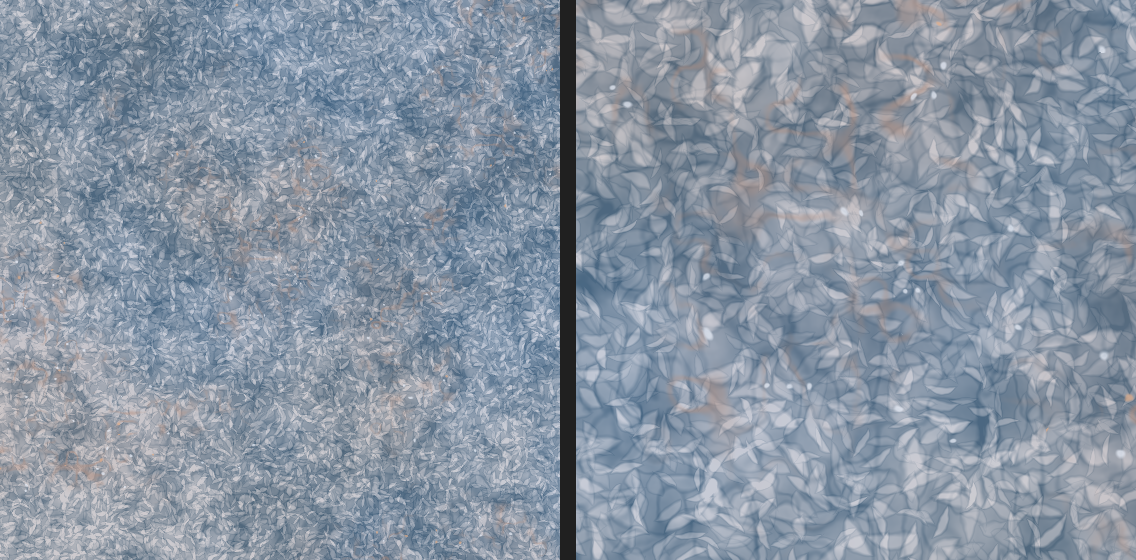
Left: the whole. Right: its middle third, enlarged.
Reproduce this texture procedurally as a WebGL 1 fragment shader.

```glsl
precision highp float;
// Frosted blue-grey stone: tiny crystal flakes, fine dark veins, rusty patches and pale specks.
uniform vec2 u_resolution;

const vec3 DEEP_BLUE = vec3(0.32, 0.44, 0.555);
const vec3 PALE_FROST = vec3(0.73, 0.765, 0.825);
const vec3 GREY_SHIFT = vec3(0.035, -0.004, -0.045);
const vec3 RUST = vec3(0.71, 0.57, 0.51);
const vec3 SPECK_WHITE = vec3(0.90, 0.92, 0.96);
const vec3 SPECK_ORANGE = vec3(0.88, 0.68, 0.54);
const float BASE_TONE = 0.40;
const float REGION_CONTRAST = 0.60;
const float CLUMP_CONTRAST = 0.90;
const float FLAKE_CONTRAST = 0.45;
const float VEIN_CONTRAST = 0.21;
const float FLAKE_SCALE = 52.0;
const float VEIN_SCALE = 42.0;
const float SPECK_SCALE = 95.0;

float hash(vec2 p) {
  vec3 q = fract(vec3(p.xyx) * 0.1031);
  q += dot(q, q.yzx + 33.33);
  return fract((q.x + q.y) * q.z);
}

vec2 hash2(vec2 p) {
  return vec2(hash(p), hash(p + 71.7));
}

float noise(vec2 p) {
  vec2 cell = floor(p);
  vec2 f = fract(p);
  f = f * f * (3.0 - 2.0 * f);
  float low = mix(hash(cell), hash(cell + vec2(1.0, 0.0)), f.x);
  float high = mix(hash(cell + vec2(0.0, 1.0)), hash(cell + 1.0), f.x);
  return mix(low, high, f.y);
}

// Layered noise, centred on zero
float fbm(vec2 p) {
  float sum = 0.0;
  float amp = 0.5;
  for (int i = 0; i < 5; i++) {
    sum += amp * (noise(p) - 0.5);
    p = mat2(1.6, 1.2, -1.2, 1.6) * p + 17.3;
    amp *= 0.5;
  }
  return sum;
}

// Thin curved lines where the noise crosses its middle value
float veins(vec2 p, float width) {
  return 1.0 - smoothstep(0.0, width, abs(noise(p) - 0.5));
}

// Randomly turned lens-shaped crystals with faint dark rims
float flakes(vec2 p) {
  vec2 home = floor(p);
  float light = 0.0;
  float rim = 0.0;
  for (int y = -1; y <= 1; y++) {
    for (int x = -1; x <= 1; x++) {
      vec2 cell = home + vec2(float(x), float(y));
      vec2 d = p - cell - hash2(cell);
      float angle = 6.2832 * hash(cell + 19.1);
      float c = cos(angle);
      float s = sin(angle);
      d = vec2(c * d.x + s * d.y, c * d.y - s * d.x);
      d.y += 0.35 * d.x * d.x;
      float width = mix(0.15, 0.34, hash(cell + 43.9));
      float r = abs(d.y) / width + d.x * d.x / 0.5;
      float glow = mix(0.25, 1.0, hash(cell + 5.3));
      light = max(light, glow * (1.0 - smoothstep(0.55, 1.05, r)));
      rim = max(rim, 1.0 - smoothstep(0.0, 0.25, abs(r - 1.1)));
    }
  }
  return light - 0.22 * rim;
}

// Sparse round grains; chance is the share of cells that hold one
float specks(vec2 p, float chance) {
  vec2 cell = floor(p);
  vec2 d = fract(p) - mix(vec2(0.35), vec2(0.65), hash2(cell));
  float radius = mix(0.18, 0.36, hash(cell + 8.6));
  float dot1 = 1.0 - smoothstep(radius * 0.35, radius, length(d));
  return dot1 * step(hash(cell + 29.4), chance);
}

void main() {
  vec2 uv = gl_FragCoord.xy / min(u_resolution.x, u_resolution.y);
  vec2 warp = vec2(fbm(uv * 24.0 + 3.1), fbm(uv * 24.0 + 57.2));
  vec2 p = uv + 0.018 * warp;

  // Broad regions: lighter and greyer toward the lower left
  float lean = 1.0 - uv.x - uv.y;
  float region = fbm(uv * 3.6 + 11.0);
  float grey = clamp(0.5 + 0.45 * lean + 1.8 * fbm(uv * 4.5 + 83.0), 0.0, 1.0);
  float rusty = smoothstep(0.02, 0.22, fbm(uv * 4.0 + 41.0) + 0.15 * warp.x);

  // Fine relief from clumps, crystals and veins
  float tone = BASE_TONE + 0.10 * lean + REGION_CONTRAST * region;
  tone += CLUMP_CONTRAST * (1.0 + 0.4 * rusty) * fbm(p * 26.0 + 5.0);
  tone += FLAKE_CONTRAST * flakes(p * FLAKE_SCALE);
  tone += FLAKE_CONTRAST * flakes(p * FLAKE_SCALE * 1.55 + 37.0);
  tone -= VEIN_CONTRAST * veins(p * VEIN_SCALE + 9.0, 0.09);
  tone -= VEIN_CONTRAST * veins(p * VEIN_SCALE * 1.7 + 63.0, 0.13);
  vec3 color = mix(DEEP_BLUE, PALE_FROST, clamp(tone, -0.1, 1.1)) + GREY_SHIFT * grey;

  // Rust threads and rare grains gather in the same patches
  float threads = veins(p * 55.0 + 21.0, 0.16) * smoothstep(-0.1, 0.15, fbm(uv * 30.0 + 7.0));
  color = mix(color, RUST, rusty * (0.10 + 0.48 * threads));
  color = mix(color, SPECK_WHITE, 0.75 * specks(p * SPECK_SCALE, 0.003 + 0.035 * rusty));
  color = mix(color, SPECK_ORANGE, 0.7 * specks(p * SPECK_SCALE + 50.5, 0.001 + 0.012 * rusty));
  gl_FragColor = vec4(clamp(color, 0.0, 1.0), 1.0);
}
```
